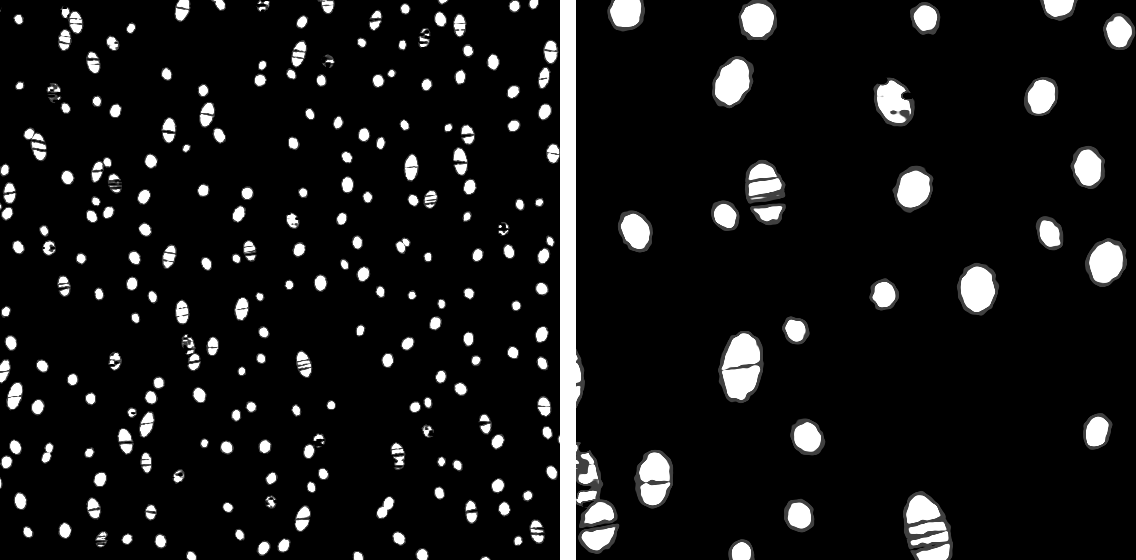
Left: the whole. Right: its middle third, enlarged.
This texture is drawn by a Shadertoy shader. Its source:

```glsl
// Scattered white upright grains on black, each with a thin dark grey rim.
// A jittered grid places ellipses; tall ones are cut by tilted slits and a few
// are broken up by noise. Distances are in units of the canvas.

const float GRID = 16.0;          // cells across the canvas
const float PRESENCE = 0.87;      // share of cells holding a grain
const float TALL_SHARE = 0.20;    // share of grains that are tall and slit
const float BROKEN_SHARE = 0.08;  // share of grains that are crumbled
const float RIM_WIDTH = 0.0021;
const vec3 BACKGROUND = vec3(0.0);
const vec3 RIM_GREY = vec3(0.25);
const vec3 GRAIN_WHITE = vec3(1.0);

// Sine-free hash: four values in 0..1 from a cell and a seed
vec4 hash4(vec2 cell, float seed) {
    vec4 p = fract(vec4(cell.xyx, seed + cell.y) * vec4(0.1031, 0.1030, 0.0973, 0.1099));
    p += dot(p, p.wzxy + 33.33);
    return fract((p.xxyz + p.yzzw) * p.zywx);
}

float valueNoise(vec2 p, float seed) {
    vec2 cell = floor(p);
    vec2 f = fract(p);
    f = f * f * (3.0 - 2.0 * f);
    float low = mix(hash4(cell, seed).x, hash4(cell + vec2(1, 0), seed).x, f.x);
    float high = mix(hash4(cell + vec2(0, 1), seed).x, hash4(cell + vec2(1, 1), seed).x, f.x);
    return mix(low, high, f.y);
}

float ellipseDistance(vec2 p, vec2 radii) {
    float k = length(p / radii);
    return k * (k - 1.0) / max(length(p / (radii * radii)), 0.001);
}

// Smooth maximum, rounds the corners left by a cut
float smoothMax(float a, float b, float k) {
    float h = max(k - abs(a - b), 0.0) / k;
    return max(a, b) + 0.25 * h * h * k;
}

// Cuts one to three tilted, slightly wedged slits through a grain
float cutSlits(float d, vec2 p, vec2 radii, vec2 cell) {
    vec4 style = hash4(cell, 5.0);
    float count = 1.0 + floor(style.x * style.x * 3.0);
    float tilt = (style.y - 0.5) * 0.4;
    for (float i = 0.0; i < 3.0; i++) {
        if (i >= count) break;
        vec4 rnd = hash4(cell, 11.0 + i);
        float slot = (i + 0.5) / count - 0.5 + (rnd.x - 0.5) * 0.25;
        float halfWidth = mix(0.0008, 0.0034, rnd.y * rnd.y);
        halfWidth *= 1.0 + (rnd.z - 0.5) * p.x / radii.x;
        float slit = halfWidth - abs(p.y - tilt * p.x - slot * radii.y * 1.2);
        d = smoothMax(d, slit, 0.0015);
    }
    return d;
}

// Distance to the grain owned by one cell
float grainDistance(vec2 uv, vec2 cell, float crumble) {
    vec4 place = hash4(cell, 1.0);
    vec4 form = hash4(cell, 2.0);
    if (place.z > PRESENCE) return 1.0;
    vec2 p = uv - (cell + mix(vec2(0.06), vec2(0.94), place.xy)) / GRID;
    p.x += p.y * (form.w - 0.5) * 0.5;

    bool tall = form.x < TALL_SHARE;
    float width = tall ? mix(0.0085, 0.0118, form.y) : mix(0.0056, 0.0102, form.y);
    float aspect = tall ? mix(1.4, 2.1, form.z) : mix(1.0, 1.4, form.z);
    vec2 radii = vec2(width, width * aspect);

    float d = ellipseDistance(p, radii);
    if (tall) d = cutSlits(d, p, radii, cell);
    if (place.w < BROKEN_SHARE) d = max(d, crumble);
    return d;
}

// Nearest grain among the neighbouring cells
float grainField(vec2 uv) {
    float crumble = (valueNoise(uv * vec2(130.0, 210.0), 7.0) - 0.5) * 0.012;
    vec2 home = floor(uv * GRID);
    float d = 1.0;
    for (int y = -1; y <= 1; y++)
        for (int x = -1; x <= 1; x++)
            d = min(d, grainDistance(uv, home + vec2(x, y), crumble));
    return d;
}

void mainImage(out vec4 fragColor, in vec2 fragCoord) {
    float scale = min(iResolution.x, iResolution.y);
    vec2 uv = fragCoord / scale;
    float halfPixel = 0.5 / scale;

    // Ragged outline
    float d = grainField(uv) + (valueNoise(uv * 280.0, 3.0) - 0.5) * 0.0018;

    // Grey rim, then the white body
    float rim = 1.0 - smoothstep(-halfPixel, halfPixel, d - RIM_WIDTH);
    float body = 1.0 - smoothstep(-halfPixel, halfPixel, d);
    vec3 color = mix(BACKGROUND, RIM_GREY, rim);
    color = mix(color, GRAIN_WHITE, body);
    fragColor = vec4(color, 1.0);
}
```
